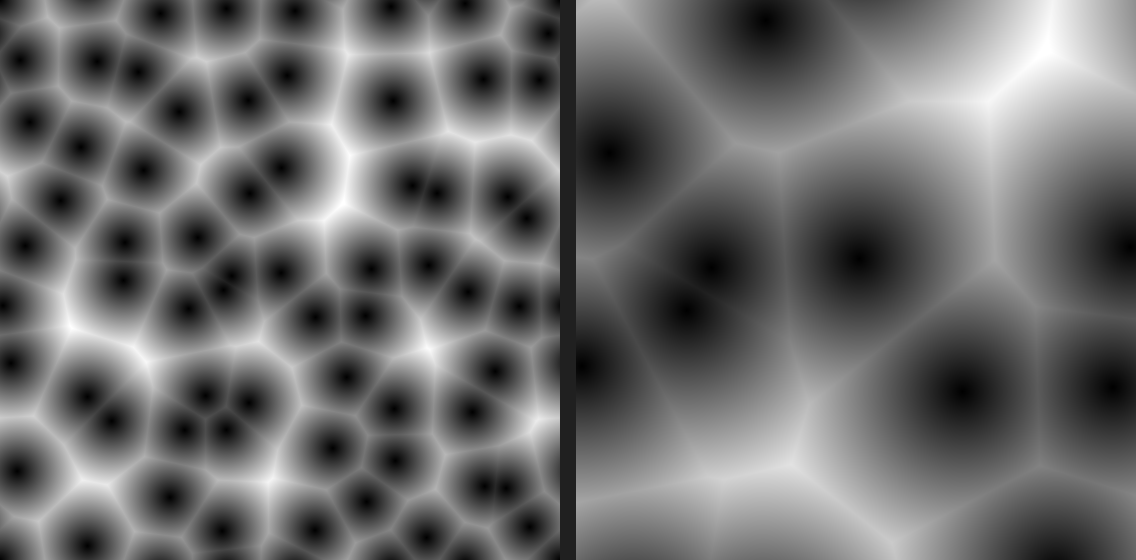
Left: the whole. Right: its middle third, enlarged.
This texture is drawn by a Shadertoy shader. Its source:

```glsl
vec2 hash2(vec2 p) {
    vec2 q = vec2(dot(p, vec2(127.1, 311.7)), dot(p, vec2(269.5, 183.3)));
    return fract(sin(q) * 43758.5453);
}

// Distance to the nearest jittered point, on a grid that wraps after `period` cells
float cellDistance(vec2 p, float period) {
    vec2 cell = floor(p);
    vec2 local = fract(p);
    float nearest = 1.0;
    for (int y = -1; y <= 1; y++) {
        for (int x = -1; x <= 1; x++) {
            vec2 offset = vec2(x, y);
            vec2 point = offset + hash2(mod(cell + offset, period));
            nearest = min(nearest, distance(local, point));
        }
    }
    return nearest;
}

void mainImage(out vec4 fragColor, in vec2 fragCoord) {
    vec2 uv = fragCoord / iResolution.xy;

    // Grey level rises linearly from each cell's dark centre
    float grey = cellDistance(uv * 8.0, 8.0);
    fragColor = vec4(vec3(grey), 1.0);
}
```
